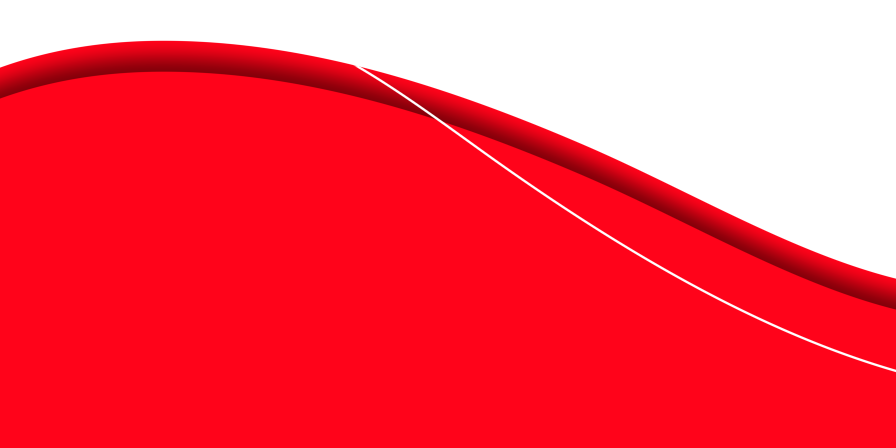
This background is drawn by a Shadertoy shader. Its source:

```glsl
// A red wave with a shaded rim and a thin white curve, on a white ground.

// Cubic through a and b, each given as (x, height, slope).
float cubic(vec3 a, vec3 b, float x) {
    float span = b.x - a.x;
    float t = (x - a.x) / span;
    float s = 1.0 - t;
    return s * s * ((1.0 + 2.0 * t) * a.y + t * span * a.z)
         + t * t * ((1.0 + 2.0 * s) * b.y - s * span * b.z);
}

float waveHeight(float x) {
    vec3 crest = vec3(0.365, 0.909, 0.0);
    vec3 flank = vec3(1.302, 0.677, -0.43);
    if (x < crest.x) return cubic(vec3(0.0, 0.849, 0.36), crest, x);
    if (x < flank.x) return cubic(crest, flank, x);
    return cubic(flank, vec3(2.0, 0.378, -0.25), x);
}

float strandHeight(float x) {
    vec3 bend = vec3(1.070, 0.667, -0.72);
    if (x < bend.x) return cubic(vec3(0.794, 0.854, -0.58), bend, x);
    return cubic(bend, vec3(2.0, 0.172, -0.29), x);
}

// Soft coverage of the side where the signed distance is negative.
float cover(float dist, float pixel) {
    return 1.0 - smoothstep(-0.7 * pixel, 0.7 * pixel, dist);
}

void mainImage(out vec4 fragColor, in vec2 fragCoord) {
    // The canvas spans 2 by 1 units.
    vec2 p = fragCoord / iResolution.xy * vec2(2.0, 1.0);
    float pixel = 1.0 / iResolution.y;
    float stepX = 0.002;

    vec3 white = vec3(1.0);
    vec3 red = vec3(1.0, 0.01, 0.10);
    vec3 darkRed = vec3(0.51, 0.0, 0.035);

    // Vertical offsets become distances when divided by the slope length.
    float top = waveHeight(p.x);
    float waveSlope = (waveHeight(p.x + stepX) - top) / stepX;
    float waveLength = length(vec2(1.0, waveSlope));
    float depth = top - p.y;

    // Rim that darkens downward, then ends sharply on the flat red body.
    float rim = 0.069;
    vec3 color = mix(red, darkRed, smoothstep(-0.05, 1.08, depth / rim));
    color = mix(color, red, cover((rim - depth) / waveLength, pixel));

    // White strand that leaves the wave edge.
    float strand = strandHeight(p.x);
    float strandSlope = (strandHeight(p.x + stepX) - strand) / stepX;
    float strandDist = abs(p.y - strand) / length(vec2(1.0, strandSlope));
    float line = cover(strandDist - 0.0026, pixel) * smoothstep(0.785, 0.8, p.x);
    color = mix(color, white, line);

    // White ground above the wave.
    color = mix(white, color, cover(-depth / waveLength, pixel));
    fragColor = vec4(color, 1.0);
}
```
